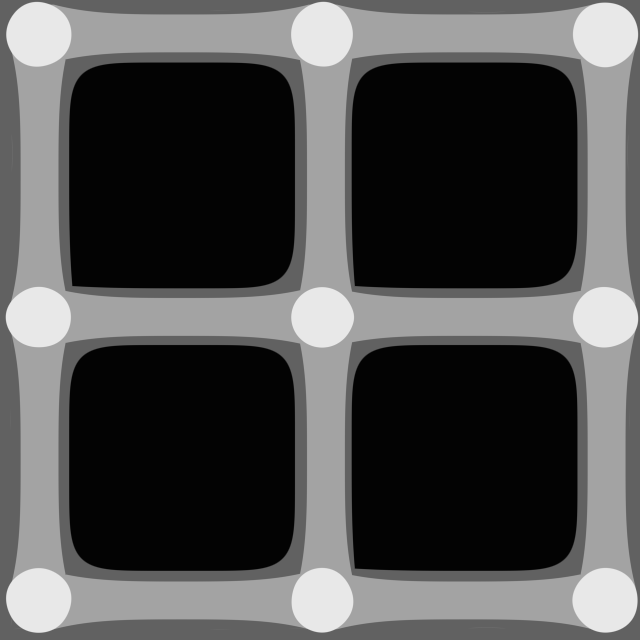
Reproduce this pattern procedurally as a three.js fragment shader.

```glsl
// A two by two grid of black rounded squares, framed by flared grey bars
// that meet in nine pale, slightly uneven dots. All parts are signed distances
// placed by loops; layered sines give the dots wobble and the margin wear.
varying vec2 vUv;

// 1 inside a shape, 0 outside, with a soft edge
float fill(float d) {
  return 1.0 - smoothstep(-0.0011, 0.0011, d);
}

// Three parallel bars, narrow between joints and flaring towards them
float barDistance(float across, float along, float middleShift) {
  float nearJoint = abs(2.0 * fract((along - 0.062) / 0.4425) - 1.0);
  float halfWidth = min(0.0296 + 0.022 * pow(nearJoint, 3.4), 0.045);
  float d = 1.0;
  for (int i = 0; i < 3; i++) {
    float k = float(i);
    float shift = i == 1 ? middleShift : 0.0;
    d = min(d, abs(across - 0.0618 - 0.4430 * k - shift) - halfWidth);
  }
  return max(d, abs(along - 0.5042) - 0.4425);
}

// Superellipse square; its lower left corner may be sharp
float holeDistance(vec2 p, bool sharpCorner) {
  vec2 q = abs(p) / 0.1764;
  float size = pow(pow(q.x, 6.0) + pow(q.y, 6.0), 1.0 / 6.0);
  if (sharpCorner && p.x < 0.0 && p.y < 0.0) {
    size = max(q.x + 0.030 * q.y * q.y * q.y, q.y + 0.022 * q.x * q.x * q.x);
  }
  return (size - 1.0) * 0.1764;
}

// Dot stretched along the frame's sides, with an uneven outline
float dotDistance(vec2 p, vec2 place) {
  vec2 edge = abs(place - 1.0);
  vec2 radius = vec2(0.0482, 0.0472) + vec2(0.0027, 0.0033) * edge;
  float a = atan(p.y, p.x);
  float seed = dot(place, vec2(2.3, 4.1));
  float wobble = 0.010 * sin(3.0 * a + seed) + 0.006 * sin(5.0 * a - 1.7 * seed);
  // The central dot bulges to a blunt point on its right
  if (edge.x + edge.y < 0.5) wobble = 0.035 * exp(-9.0 * a * a);
  return (length(p / radius) - 1.0 - wobble) * 0.049;
}

void main() {
  // Dark margin with faint, thin streaks along the canvas sides
  vec2 rim = min(vUv, 1.0 - vUv);
  float along = rim.x < rim.y ? vUv.y : vUv.x;
  float depth = min(rim.x, rim.y);
  float line = depth - 0.014 - 0.004 * sin(along * 19.0) - 0.002 * sin(along * 43.0);
  float broken = smoothstep(0.5, 0.8, sin(along * 31.0) * sin(along * 13.0 + 1.0));
  float color = 0.38 + 0.035 * broken * fill(abs(line) - 0.0006);

  // Black holes
  for (int j = 0; j < 2; j++) {
    for (int i = 0; i < 2; i++) {
      vec2 cell = vec2(float(i), float(j));
      float d = holeDistance(vUv - 0.2845 - 0.4414 * cell, i + j > 0);
      color = mix(color, 0.01, fill(d));
    }
  }

  // Bars
  float bars = min(barDistance(vUv.x, vUv.y, 0.0045),
                   barDistance(vUv.y, vUv.x, 0.0));
  color = mix(color, 0.64, fill(bars));

  // Dots on the joints
  for (int j = 0; j < 3; j++) {
    for (int i = 0; i < 3; i++) {
      vec2 place = vec2(float(i), float(j));
      vec2 center = vec2(0.0605, 0.0620) + vec2(0.4428, 0.4421) * place;
      color = mix(color, 0.91, fill(dotDistance(vUv - center, place)));
    }
  }

  gl_FragColor = vec4(vec3(color), 1.0);
}
```
